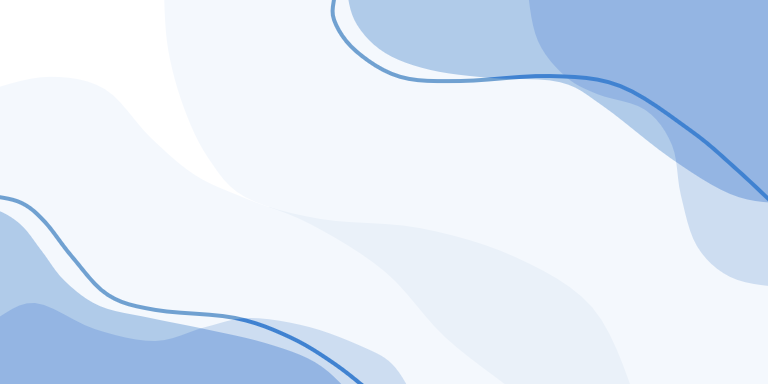
Reproduce this background procedurally as a Shadertoy shader.

```glsl
// Soft abstract background: overlapping blue waves in two corners with flowing accent lines.

const int KNOTS = 12;          // first and last knot only steer the tangents
const int STEPS = 6;           // straight pieces per spline span
const float LINE_HALF_WIDTH = 0.0052;
const float VEIL_CROSSING = 0.70;   // x where the two pale veils cross
const float LEFT = -1.0;
const float RIGHT = 1.0;

const vec3 WHITE = vec3(1.0);
const vec3 PALE = vec3(0.957, 0.973, 0.992);
const vec3 MIST = vec3(0.918, 0.945, 0.976);
const vec3 SKY = vec3(0.69, 0.796, 0.914);
const vec3 ICE = vec3(0.804, 0.867, 0.945);
const vec3 OVERLAP = vec3(0.58, 0.71, 0.89);
const vec3 LINE_LIGHT = vec3(0.44, 0.63, 0.82);
const vec3 LINE_DEEP = vec3(0.25, 0.51, 0.82);

// Spline knots, in canvas heights
const vec2 VEIL_RIGHT[KNOTS] = vec2[KNOTS](
    vec2(0.427, 1.156), vec2(0.427, 1.021), vec2(0.438, 0.870), vec2(0.479, 0.719),
    vec2(0.542, 0.589), vec2(0.638, 0.487), vec2(0.833, 0.430), vec2(1.094, 0.406),
    vec2(1.341, 0.331), vec2(1.542, 0.200), vec2(1.648, -0.021), vec2(1.667, -0.146));
const vec2 VEIL_LEFT[KNOTS] = vec2[KNOTS](
    vec2(-0.156, 0.714), vec2(-0.021, 0.768), vec2(0.130, 0.800), vec2(0.273, 0.768),
    vec2(0.391, 0.643), vec2(0.508, 0.544), vec2(0.638, 0.484), vec2(0.807, 0.417),
    vec2(1.003, 0.292), vec2(1.159, 0.122), vec2(1.341, -0.021), vec2(1.458, -0.120));
const vec2 LOW_SKY[KNOTS] = vec2[KNOTS](
    vec2(-0.130, 0.479), vec2(-0.021, 0.458), vec2(0.052, 0.417), vec2(0.109, 0.346),
    vec2(0.169, 0.268), vec2(0.260, 0.203), vec2(0.391, 0.172), vec2(0.534, 0.143),
    vec2(0.690, 0.107), vec2(0.820, 0.057), vec2(0.911, -0.023), vec2(0.990, -0.120));
const vec2 LOW_ICE[KNOTS] = vec2[KNOTS](
    vec2(-0.130, 0.102), vec2(-0.021, 0.164), vec2(0.091, 0.211), vec2(0.247, 0.143),
    vec2(0.404, 0.112), vec2(0.534, 0.148), vec2(0.651, 0.172), vec2(0.807, 0.148),
    vec2(0.951, 0.094), vec2(1.021, 0.052), vec2(1.070, -0.023), vec2(1.094, -0.094));
const vec2 LOW_LINE[KNOTS] = vec2[KNOTS](
    vec2(-0.130, 0.505), vec2(-0.021, 0.490), vec2(0.057, 0.471), vec2(0.117, 0.422),
    vec2(0.188, 0.331), vec2(0.281, 0.232), vec2(0.404, 0.193), vec2(0.612, 0.172),
    vec2(0.755, 0.122), vec2(0.872, 0.052), vec2(0.977, -0.031), vec2(1.068, -0.107));
const vec2 HIGH_SKY[KNOTS] = vec2[KNOTS](
    vec2(0.901, 1.130), vec2(0.904, 1.021), vec2(0.930, 0.935), vec2(1.003, 0.862),
    vec2(1.120, 0.818), vec2(1.276, 0.797), vec2(1.458, 0.786), vec2(1.570, 0.724),
    vec2(1.745, 0.589), vec2(1.901, 0.495), vec2(2.026, 0.471), vec2(2.135, 0.479));
const vec2 HIGH_ICE[KNOTS] = vec2[KNOTS](
    vec2(1.375, 1.130), vec2(1.375, 1.021), vec2(1.401, 0.893), vec2(1.471, 0.802),
    vec2(1.555, 0.755), vec2(1.680, 0.714), vec2(1.750, 0.622), vec2(1.773, 0.492),
    vec2(1.815, 0.359), vec2(1.901, 0.279), vec2(2.026, 0.253), vec2(2.135, 0.258));
const vec2 HIGH_LINE[KNOTS] = vec2[KNOTS](
    vec2(0.880, 1.130), vec2(0.872, 1.021), vec2(0.870, 0.948), vec2(0.927, 0.867),
    vec2(1.042, 0.800), vec2(1.198, 0.789), vec2(1.432, 0.802), vec2(1.615, 0.776),
    vec2(1.797, 0.661), vec2(1.914, 0.563), vec2(2.031, 0.453), vec2(2.135, 0.349));

vec2 catmullRom(vec2 a, vec2 b, vec2 c, vec2 d, float t) {
    return b + 0.5 * t * (c - a + t * (2.0 * a - 5.0 * b + 4.0 * c - d
        + t * (3.0 * (b - c) + d - a)));
}

float segmentDistance(vec2 p, vec2 a, vec2 b) {
    vec2 ab = b - a;
    return length(p - a - ab * clamp(dot(p - a, ab) / dot(ab, ab), 0.0, 1.0));
}

// Signed distance to a spline; inside where a horizontal ray crosses it an odd number of times
float splineDistance(vec2 p, vec2 k[KNOTS], float rayDirection) {
    float nearest = 1e3, side = 1.0;
    vec2 a = k[1];
    for (int i = 1; i < KNOTS - 2; i++) {
        for (int j = 1; j <= STEPS; j++) {
            vec2 b = catmullRom(k[i - 1], k[i], k[i + 1], k[i + 2], float(j) / float(STEPS));
            nearest = min(nearest, segmentDistance(p, a, b));
            if ((a.y > p.y) != (b.y > p.y)) {
                float crossing = mix(a.x, b.x, (p.y - a.y) / (b.y - a.y));
                if ((crossing - p.x) * rayDirection > 0.0) side = -side;
            }
            a = b;
        }
    }
    return side * nearest;
}

float coverage(float dist) {
    return clamp(0.5 - dist * iResolution.y, 0.0, 1.0);
}

// Two translucent waves that deepen where they overlap
vec3 paintWaves(vec3 base, float sky, float ice) {
    return mix(mix(base, SKY, sky), mix(ICE, OVERLAP, sky), ice);
}

void mainImage(out vec4 fragColor, in vec2 fragCoord) {
    vec2 p = fragCoord / iResolution.xy * vec2(2.0, 1.0);

    // Pale veils and the openings between them
    float opening = coverage(splineDistance(p, VEIL_RIGHT, RIGHT))
        * (1.0 - coverage(splineDistance(p, VEIL_LEFT, RIGHT)));
    vec3 color = mix(PALE, p.x < VEIL_CROSSING ? WHITE : MIST, opening);

    // Corner waves
    float lowSky = coverage(splineDistance(p, LOW_SKY, RIGHT));
    float lowIce = coverage(splineDistance(p, LOW_ICE, RIGHT));
    float highSky = coverage(splineDistance(p, HIGH_SKY, LEFT));
    float highIce = coverage(splineDistance(p, HIGH_ICE, LEFT));
    color = paintWaves(color, lowSky, lowIce);
    color = paintWaves(color, highSky, highIce);

    // Accent lines, deeper over the waves
    float lineDistance = min(abs(splineDistance(p, LOW_LINE, RIGHT)),
                             abs(splineDistance(p, HIGH_LINE, LEFT)));
    float overWave = max(max(lowSky, lowIce), max(highSky, highIce));
    color = mix(color, mix(LINE_LIGHT, LINE_DEEP, overWave), coverage(lineDistance - LINE_HALF_WIDTH));

    fragColor = vec4(color, 1.0);
}
```
